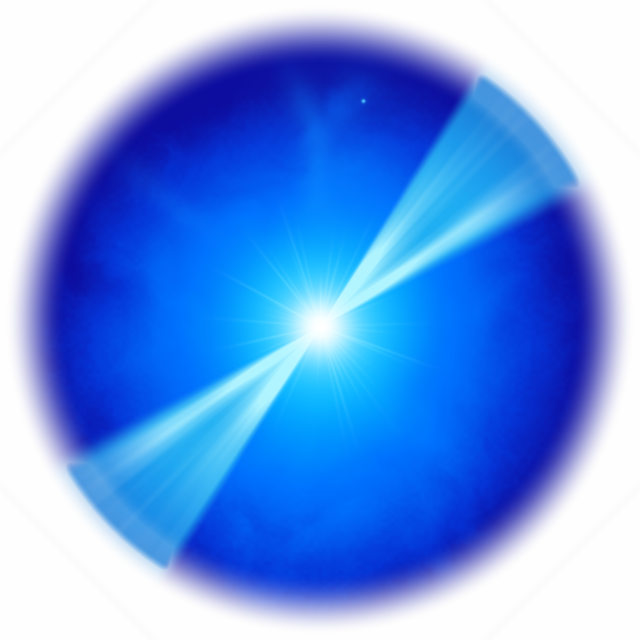
Write a three.js fragment shader that draws this background.

```glsl
// A blue nebula disk on white, with a radiant star and two opposed light cones.
varying vec2 vUv;

const vec2 DISK_CENTER = vec2(0.5, 0.5);
const vec2 STAR = vec2(0.501, 0.490);
const vec2 SPARK = vec2(0.568, 0.842);
const float FADE_START = 0.398;
const float FADE_END = 0.492;
const float CONE_ANGLE = 0.742;
const float CONE_HALF_WIDTH = 0.297;
const float CONE_END = 0.462;
const int RAY_COUNT = 52;
const float TAU = 6.28319;

const vec3 PAPER = vec3(0.995);
const vec3 NAVY = vec3(0.05, 0.05, 0.62);
const vec3 ROYAL = vec3(0.02, 0.20, 0.84);
const vec3 AZURE = vec3(0.0, 0.44, 0.99);
const vec3 CYAN = vec3(0.0, 0.72, 1.0);
const vec3 ICE = vec3(0.72, 0.97, 1.0);
const vec3 CONE_COLOR = vec3(0.13, 0.70, 0.95);

float hash(vec2 p) {
  return fract(sin(dot(p, vec2(127.1, 311.7))) * 43758.5453);
}

float noise(vec2 p) {
  vec2 i = floor(p), f = fract(p);
  f = f * f * (3.0 - 2.0 * f);
  return mix(mix(hash(i), hash(i + vec2(1.0, 0.0)), f.x),
             mix(hash(i + vec2(0.0, 1.0)), hash(i + 1.0), f.x), f.y);
}

float fbm(vec2 p) {
  float sum = 0.0, amp = 0.5;
  for (int i = 0; i < 5; i++) {
    sum += amp * noise(p);
    p = mat2(1.6, 1.2, -1.2, 1.6) * p + 3.7;
    amp *= 0.5;
  }
  return sum;
}

float bell(float x, float width) {
  return exp(-x * x / (width * width));
}

// Nebula colour falling from cyan to navy, with clouds and wisps
vec3 nebula(vec2 p, vec2 d, float r) {
  float cloud = fbm(p * 7.0 + 2.0 * fbm(p * 5.0)) - 0.48;
  float grain = noise(p * 150.0) - 0.5;
  float lower = smoothstep(0.0, -0.3, d.y) * bell(d.x + 0.02, 0.22);
  float upper = smoothstep(0.1, 0.4, d.y);
  float t = r - 0.045 * lower + 0.035 * upper - 0.10 * cloud * smoothstep(0.05, 0.3, r);
  t += 0.012 * grain * smoothstep(0.15, 0.4, r);
  vec3 c = mix(CYAN, AZURE, smoothstep(0.07, 0.24, t));
  c = mix(c, ROYAL, smoothstep(0.21, 0.36, t));
  c = mix(c, NAVY, smoothstep(0.32, 0.44, t));

  // Curling plume above the star and a fainter arm at the left
  float bend = 0.03 * (noise(vec2(p.y * 13.0, 4.0)) - 0.5) + 0.06 * cloud;
  float span = smoothstep(0.58, 0.72, p.y) * smoothstep(0.93, 0.80, p.y);
  float plume = bell(p.x - 0.50 + 0.25 * (p.y - 0.68) + bend, 0.025);
  plume += 0.5 * bell(p.x - 0.49 - 0.75 * (p.y - 0.78) + bend, 0.035) * smoothstep(0.74, 0.82, p.y);
  float haze = bell(length((p - vec2(0.52, 0.76)) * vec2(1.0, 0.8)), 0.11);
  float arm = bell(p.y - 0.70 + 0.75 * (p.x - 0.24) + bend, 0.025) * bell(p.x - 0.27, 0.08);
  float wisp = 0.20 * plume * span + 0.22 * haze * (0.6 + cloud) + 0.12 * arm;
  return mix(c, vec3(0.05, 0.56, 1.0), clamp(wisp * 1.5, 0.0, 1.0));
}

// Thin rays of random direction and length around the star
float starRays(vec2 d, float r) {
  float sum = 0.0;
  for (int i = 0; i < RAY_COUNT; i++) {
    float k = float(i);
    float a = TAU * (k + hash(vec2(k, 1.0))) / float(RAY_COUNT);
    vec2 dir = vec2(cos(a), sin(a));
    float reach = mix(0.07, 0.24, pow(hash(vec2(k, 5.0)), 1.5));
    float across = dot(d, vec2(-dir.y, dir.x));
    float along = smoothstep(reach, 0.0, r) * step(0.0, dot(d, dir));
    sum += along * bell(across, 0.0015 + 0.008 * r) * mix(0.2, 0.6, hash(vec2(k, 9.0)));
  }
  return sum;
}

void main() {
  vec2 d = vUv - STAR;
  float r = length(d);
  float rim = length(vUv - DISK_CENTER);
  vec3 color = nebula(vUv, d, r);
  color = mix(color, ICE, clamp(0.6 * starRays(d, r), 0.0, 0.7));

  // Both cones share one angle measured from their axis
  vec2 axis = vec2(cos(CONE_ANGLE), sin(CONE_ANGLE));
  float ahead = dot(d, axis);
  float side = dot(d, vec2(-axis.y, axis.x)) * (ahead < 0.0 ? -1.0 : 1.0);
  float angle = atan(side, abs(ahead) + 0.0001);
  float cone = smoothstep(-CONE_HALF_WIDTH, -CONE_HALF_WIDTH + 0.10, angle)
             * smoothstep(CONE_HALF_WIDTH, CONE_HALF_WIDTH - 0.06, angle);
  float streak = noise(vec2(angle * 38.0, r * 5.0 + (ahead < 0.0 ? 9.0 : 0.0)));
  float ridge = bell(angle + 0.145, 0.06) * smoothstep(0.48, 0.28, r)
              + 0.85 * bell(angle - 0.17, 0.10) * smoothstep(0.40, 0.10, r);
  float light = ridge * 0.8 + 0.2 * (streak - 0.4) + 0.9 * smoothstep(0.24, 0.04, r);
  vec3 coneColor = mix(CONE_COLOR, ICE, clamp(light, 0.0, 1.0));
  float coneAlpha = cone * mix(0.95, 0.68, smoothstep(0.25, 0.46, r));
  color = mix(color, coneColor, coneAlpha);

  // White core, halo and one distant spark
  color = mix(color, ICE, 0.85 * bell(r, 0.075));
  color = mix(color, vec3(1.0), bell(r, 0.04));
  color = mix(color, vec3(0.3, 0.8, 1.0), bell(length(vUv - SPARK), 0.003));

  // Soft disk rim; the cones reach a little further before they stop
  float disk = 1.0 - smoothstep(FADE_START, FADE_END, rim);
  float coneCap = cone * 0.82 * (1.0 - smoothstep(CONE_END - 0.012, CONE_END + 0.008, rim));
  vec2 corner = abs(vUv - DISK_CENTER);
  vec3 paper = PAPER - 0.012 * bell(corner.x + corner.y - 0.76, 0.008);
  gl_FragColor = vec4(mix(paper, color, max(disk, coneCap)), 1.0);
}
```
